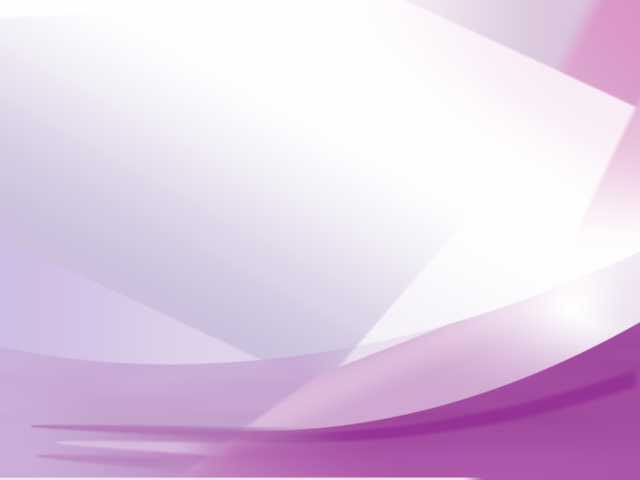
A Shadertoy shader for this background:

```glsl
// Pale violet backdrop: a white diagonal beam between lilac and rose panels,
// above sweeping translucent waves. Panels are half-planes, waves are parabolas,
// and tapered strokes with stretched value noise give the painted lower edge.

const float SOFT = 0.0025;      // edge softness, in canvas units
const float GRAIN = 0.10;       // strength of the painted streaks
const vec3 WHITE = vec3(1.0, 0.998, 1.0);
const vec3 LAVENDER = vec3(0.80, 0.755, 0.865);
const vec3 LILAC = vec3(0.81, 0.745, 0.89);
const vec3 GREY_PINK = vec3(0.85, 0.77, 0.86);
const vec3 ROSE = vec3(0.86, 0.58, 0.78);
const vec3 BLUSH = vec3(0.97, 0.92, 0.96);
const vec3 ORCHID = vec3(0.775, 0.645, 0.82);
const vec3 PINK = vec3(0.815, 0.66, 0.82);
const vec3 MAUVE = vec3(0.69, 0.45, 0.70);
const vec3 PURPLE = vec3(0.635, 0.295, 0.62);
const vec3 DEEP = vec3(0.575, 0.18, 0.58);

float hash(vec2 p) {
    vec3 q = fract(vec3(p.xyx) * 0.1031);
    q += dot(q, q.yzx + 33.33);
    return fract((q.x + q.y) * q.z);
}

float noise(vec2 p) {
    vec2 i = floor(p), f = fract(p);
    f = f * f * (3.0 - 2.0 * f);
    return mix(mix(hash(i), hash(i + vec2(1, 0)), f.x),
               mix(hash(i + vec2(0, 1)), hash(i + vec2(1, 1)), f.x), f.y);
}

float edge(float d, float soft) { return smoothstep(-soft, soft, d); }

// Signed distance to the line a-b, positive on its left side
float side(vec2 p, vec2 a, vec2 b) {
    vec2 n = normalize(b - a);
    return n.x * (p.y - a.y) - n.y * (p.x - a.x);
}

// Parabola with separate curvature on each side of its lowest point
float sweep(float x, vec2 low, float bendLeft, float bendRight) {
    float d = x - low.x;
    return low.y + (d < 0.0 ? bendLeft : bendRight) * d * d;
}

// Stroke from a to b that swells from a point to half-width w
float brush(vec2 p, vec2 a, vec2 b, float w) {
    vec2 ab = b - a;
    float h = clamp(dot(p - a, ab) / dot(ab, ab), 0.0, 1.0);
    float d = length(p - a - ab * h);
    return smoothstep(w * sqrt(h) + 0.003, w * h * 0.5, d) * smoothstep(1.0, 0.6, h);
}

vec3 panels(vec2 p) {
    // Depth below the beam axis; negative above it
    float depth = 1.753 - 1.516 * p.y - 1.111 * p.x;
    depth += 0.03 * (noise(vec2(depth * 14.0, p.x * 2.0)) - 0.5);

    // Lavender panel with a clear top strip and a cut right end
    float shade = smoothstep(0.0, 1.0, depth);
    shade *= 1.0 - edge(p.y - 0.962 - 0.085 * p.x, 0.008);
    shade *= 1.0 - 0.68 * edge(side(p, vec2(0.71, 0.514), vec2(0.566, 0.292)), 0.004);
    vec3 col = mix(WHITE, LAVENDER, shade);

    // Lilac facet at the left
    float facet = edge(side(p, vec2(0.38, 0.268), vec2(0.0, 0.505)), 0.003);
    col = mix(col, mix(LILAC, vec3(0.88, 0.825, 0.92), smoothstep(0.0, 0.36, p.x)), facet);

    // Blush haze and panels at the upper right
    col = mix(col, BLUSH, 0.9 * smoothstep(0.08, 0.5, -depth) * smoothstep(0.45, 0.9, p.x));
    float roof = edge(side(p, vec2(0.632, 1.0), vec2(1.0, 0.774)), 0.004);
    col = mix(col, GREY_PINK, roof * (0.25 + 0.7 * smoothstep(0.62, 0.9, p.x)));
    float corner = edge(side(p, vec2(0.93, 1.0), vec2(0.87, 0.84)), 0.022);
    col = mix(col, ROSE, roof * corner * smoothstep(0.5, 1.12, p.x + 0.6 * (p.y - 0.9)));
    float wedge = edge(side(p, vec2(1.0, 0.795), vec2(0.93, 0.60)), 0.006);
    return mix(col, vec3(0.90, 0.71, 0.84), wedge * smoothstep(0.45, 0.83, p.y));
}

vec3 waves(vec3 col, vec2 p) {
    float streak = noise(p * vec2(5.0, 38.0)) - 0.5;

    // Broad orchid wave, paler at both ends
    float crest = sweep(p.x, vec2(0.26, 0.241), 0.55, 0.43);
    float fade = 1.0 - 0.72 * smoothstep(0.46, 0.56, p.x);
    fade *= 0.6 + 0.4 * smoothstep(0.0, 0.18, p.x + streak * 0.1);
    fade *= 0.75 + 0.25 * smoothstep(0.0, 0.08, crest - p.y);
    col = mix(col, ORCHID + GRAIN * 0.4 * streak, edge(crest - p.y, SOFT) * fade);

    // Pink sail between the orchid and purple waves
    float sail = edge(min(crest, 0.227 + 0.52 * (p.x - 0.514)) - p.y, SOFT);
    sail *= edge(side(p, vec2(0.514, 0.236), vec2(0.39, 0.115)), 0.005);
    float glow = smoothstep(0.58, 1.0, p.x) * smoothstep(0.15, 0.38, p.y);
    vec3 sailColor = mix(PINK, WHITE, clamp(glow * 1.25, 0.0, 1.0));
    sailColor = mix(sailColor, BLUSH, 0.3 * smoothstep(0.07, 0.0, abs(p.y - 0.21 - 0.6 * (p.x - 0.55))));
    col = mix(col, sailColor, sail * (1.0 - smoothstep(0.88, 1.0, p.x)));

    // Purple wave dissolving to the left
    float rim = sweep(p.x, vec2(0.4, 0.102), 0.07, 0.63);
    float body = smoothstep(0.1, 0.66, p.x + GRAIN * streak + 0.5 * p.y);
    vec3 purple = mix(PURPLE, PURPLE + 0.05, smoothstep(0.12, 0.0, p.y)) + GRAIN * 0.3 * streak;
    col = mix(col, purple, edge(rim - p.y, SOFT) * body);
    float vein = abs(p.y - sweep(p.x, vec2(0.45, 0.088), 0.1, 0.42));
    float veinWidth = mix(0.014, 0.026, smoothstep(0.4, 1.0, p.x));
    col = mix(col, DEEP, 0.8 * smoothstep(veinWidth, veinWidth * 0.35, vein)
        * smoothstep(0.32, 0.6, p.x) * smoothstep(1.0, 0.985, p.x));

    // Loose strokes and the pale bottom rim
    col = mix(col, MAUVE, 0.75 * brush(p, vec2(0.05, 0.112), vec2(0.56, 0.09), 0.018));
    col = mix(col, vec3(0.87, 0.78, 0.89), 0.75 * brush(p, vec2(0.09, 0.078), vec2(0.38, 0.062), 0.018));
    col = mix(col, MAUVE, 0.45 * brush(p, vec2(0.06, 0.05), vec2(0.32, 0.03), 0.018));
    float base = smoothstep(0.007, 0.003, p.y) * smoothstep(0.76, 0.72, p.x);
    return mix(col, vec3(0.94, 0.89, 0.95), base);
}

void mainImage(out vec4 fragColor, in vec2 fragCoord) {
    vec2 p = fragCoord / iResolution.xy;
    fragColor = vec4(clamp(waves(panels(p), p), 0.0, 1.0), 1.0);
}
```
